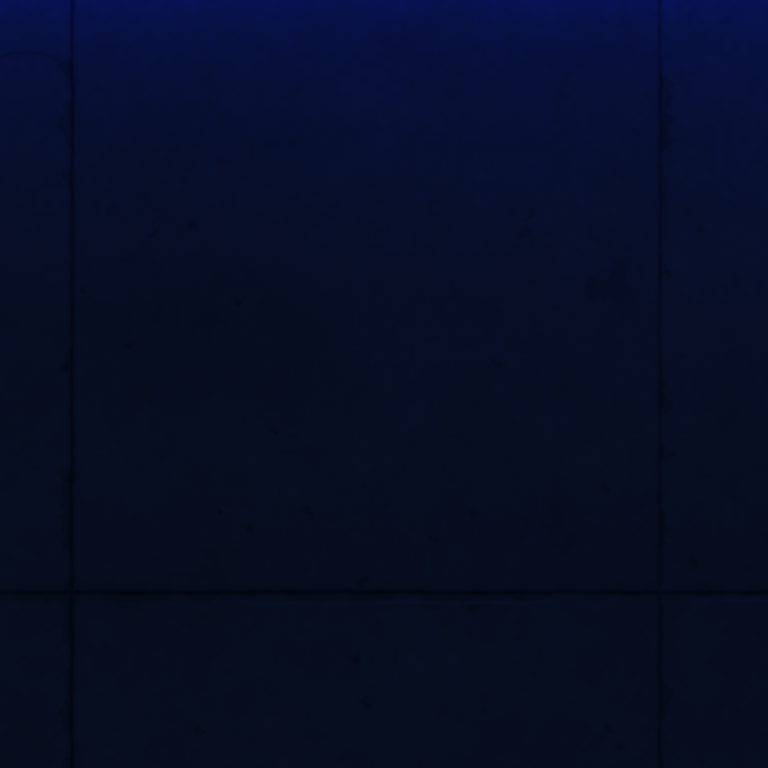
Give the GLSL for this texture, as a Shadertoy shader.

```glsl
// A dark concrete wall lit by a blue glow along its top edge.
// Exponential falloffs make the light, soft distance bands cut the seams,
// and value noise adds mottling, grain, worn edges and scattered pits.

float hash(vec2 p) {
    vec3 q = fract(vec3(p.xyx) * 0.1031);
    q += dot(q, q.yzx + 33.33);
    return fract((q.x + q.y) * q.z);
}

float noise(vec2 p) {
    vec2 cell = floor(p), f = fract(p);
    f = f * f * (3.0 - 2.0 * f);
    return mix(mix(hash(cell), hash(cell + vec2(1, 0)), f.x),
               mix(hash(cell + vec2(0, 1)), hash(cell + vec2(1, 1)), f.x), f.y);
}

float fbm(vec2 p) {
    float sum = 0.0, amp = 0.5;
    for (int i = 0; i < 5; i++) {
        sum += amp * noise(p);
        p = mat2(1.6, 1.2, -1.2, 1.6) * p + 7.3;
        amp *= 0.5;
    }
    return sum;
}

float bell(float x) {
    return exp(-x * x);
}

// Dark groove of uneven depth; d is the distance to its centre.
float seam(float d, float along, float width, float pixel) {
    float uneven = 0.75 + 0.5 * noise(vec2(along * 45.0, width * 9000.0));
    return uneven * (0.85 * bell(d / (width + 0.3 * pixel)) + 0.15 * exp(-abs(d) / (width * 3.0)));
}

// Chipped strip beside a seam, its reach varying along the length.
float chips(float d, float along, float seed) {
    float reach = 0.015 * smoothstep(0.40, 0.85, noise(vec2(along * 34.0, seed)));
    reach *= 0.5 + noise(vec2(along * 110.0, seed + 4.0));
    return smoothstep(-0.001, 0.001, d) * (1.0 - smoothstep(reach - 0.003, reach + 0.002, d))
         * smoothstep(0.001, 0.006, reach);
}

// Small ragged pits, at most one in each grid cell.
float pits(vec2 uv) {
    vec2 grid = uv * 10.0, cell = floor(grid);
    float dark = 0.0;
    for (int y = -1; y <= 1; y++)
    for (int x = -1; x <= 1; x++) {
        vec2 id = cell + vec2(x, y);
        vec2 d = grid - id - vec2(hash(id + 3.1), hash(id + 17.7));
        d.x += d.y * (hash(id + 41.0) - 0.5);
        float radius = mix(0.04, 0.09, hash(id + 29.0));
        float edge = length(d) + 0.10 * (noise(uv * 150.0) - 0.5);
        float pit = 1.0 - smoothstep(radius * 0.2, radius + 0.02, edge);
        dark = max(dark, pit * step(0.75, hash(id + 53.0)));
    }
    return dark;
}

void mainImage(out vec4 fragColor, in vec2 fragCoord) {
    vec2 uv = fragCoord / iResolution.xy;
    float pixel = 1.0 / iResolution.y;
    float depth = 1.0 - uv.y;

    // Blue light fading down the wall, reaching deeper on the right
    float wide = exp(-mix(4.8, 3.8, uv.x) * depth * (0.85 + 0.3 * fbm(uv * 6.0 + 3.0)));
    float rim = exp(-32.0 * depth) * (0.7 + 0.4 * noise(vec2(uv.x * 5.0, 2.0)));
    vec3 color = vec3(0.028, 0.053, 0.117)
               + vec3(0.000, 0.016, 0.160) * wide
               + vec3(0.002, 0.004, 0.055) * rim;

    // Cloudy mottling, isotropic patches and fine grain
    color *= 0.845 + 0.12 * fbm(uv * 5.0) + 0.12 * fbm(uv * 22.0)
           + 0.08 * noise(uv * 95.0 + 11.0);

    // Dim cloud on the left, shading above the joint and soft stains
    color *= 1.0 - 0.07 * bell(length((uv - vec2(0.20, 0.60)) * vec2(4, 6)));
    color *= 1.0 - 0.05 * bell((uv.y - 0.27) / 0.08);
    float blotch = smoothstep(0.42, 0.62, fbm(uv * 32.0 + 5.0));
    float stain = bell(length((uv - vec2(0.78, 0.64)) * vec2(14, 20)))
                + 0.6 * bell(length((uv - vec2(0.75, 0.29)) * vec2(16, 20)));
    color *= 1.0 - 0.18 * blotch * stain;
    color *= 1.0 - 0.24 * pits(uv) * (1.0 - smoothstep(0.66, 0.80, uv.y));

    // Faint curved crack in the upper left corner
    float arc = length(uv - vec2(0.035, 0.84)) - 0.092;
    color *= 1.0 - 0.20 * bell(arc / 0.003)
           * smoothstep(0.89, 0.92, uv.y) * (1.0 - smoothstep(0.07, 0.09, uv.x));

    // Worn edges and the pale lip under the horizontal joint
    float wobble = 0.0015 * (noise(uv * 30.0) - 0.5);
    float left = uv.x - 0.094 + wobble;
    float right = uv.x - 0.859 + wobble;
    float level = uv.y - 0.229 + wobble;
    float wear = max(chips(-left, uv.y, 1.0), chips(right, uv.y, 9.0));
    wear = max(wear, 0.7 * chips(-level, uv.x, 15.0));
    color *= 1.0 - 0.17 * wear;
    float lipLine = level + 0.013 + 0.005 * (noise(vec2(uv.x * 22.0, 6.0)) - 0.5);
    float lip = bell(lipLine / 0.003) * smoothstep(0.35, 0.65, noise(vec2(uv.x * 8.0, 12.0)));
    color += vec3(0.008, 0.008, 0.022) * lip * smoothstep(0.09, 0.12, uv.x);

    // Panel seams
    float groove = max(0.50 * seam(left, uv.y, 0.0026, pixel),
                       0.38 * seam(right, uv.y, 0.0023, pixel));
    groove = max(groove, 0.62 * seam(level, uv.x, 0.0030, pixel));
    color = mix(color, color * vec3(0.10, 0.10, 0.28), groove);

    fragColor = vec4(color, 1.0);
}
```
